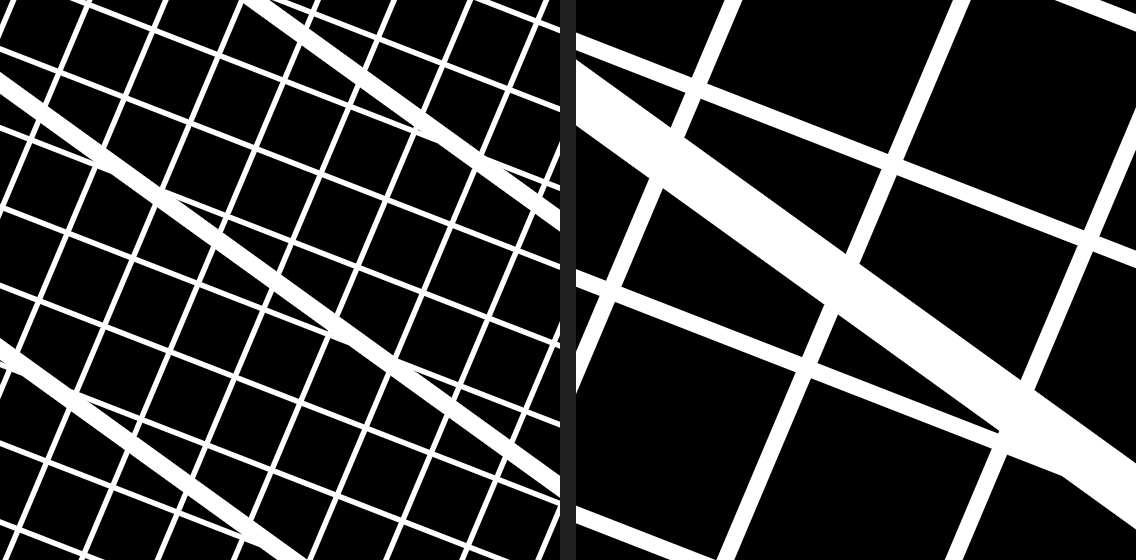
Left, the full canvas; right, a detail of the centre.
Reproduce this pattern procedurally as a three.js fragment shader.

```glsl
// White line lattice on black: two families of thin, slanted lines cross to
// form a slightly skewed grid, and sparse broad bands run diagonally over it.
// Each family is a repeated distance to a line, given by its normal's angle.

#define STEEP_ANGLE -22.9
#define STEEP_PERIOD 0.1252
#define STEEP_OFFSET 0.0088
#define SHALLOW_ANGLE 68.72
#define SHALLOW_PERIOD 0.1312
#define SHALLOW_OFFSET 0.0632
#define BAND_ANGLE 54.19
#define BAND_PERIOD 0.3854
#define BAND_OFFSET 0.3057
#define THIN_WIDTH 0.0098
#define BAND_WIDTH 0.0319

varying vec2 vUv;

// Coverage of parallel lines; offset is the distance from the origin to one line
float parallelLines(vec2 p, float degrees, float period, float offset, float width) {
  float angle = radians(degrees);
  float along = dot(p, vec2(cos(angle), sin(angle))) - offset;
  float toLine = abs(fract(along / period + 0.5) - 0.5) * period;

  // One-pixel edge ramp, measured before the repeat to avoid seams
  float pixel = max(length(vec2(dFdx(along), dFdy(along))), 1e-5);
  return clamp((0.5 * width - toLine) / pixel + 0.5, 0.0, 1.0);
}

void main() {
  const vec3 groundColor = vec3(0.0);
  const vec3 lineColor = vec3(1.0);

  // Thin grid
  float steep = parallelLines(vUv, STEEP_ANGLE, STEEP_PERIOD, STEEP_OFFSET, THIN_WIDTH);
  float shallow = parallelLines(vUv, SHALLOW_ANGLE, SHALLOW_PERIOD, SHALLOW_OFFSET, THIN_WIDTH);

  // Broad diagonal bands
  float band = parallelLines(vUv, BAND_ANGLE, BAND_PERIOD, BAND_OFFSET, BAND_WIDTH);

  float ink = max(band, max(steep, shallow));
  gl_FragColor = vec4(mix(groundColor, lineColor, ink), 1.0);
}
```
